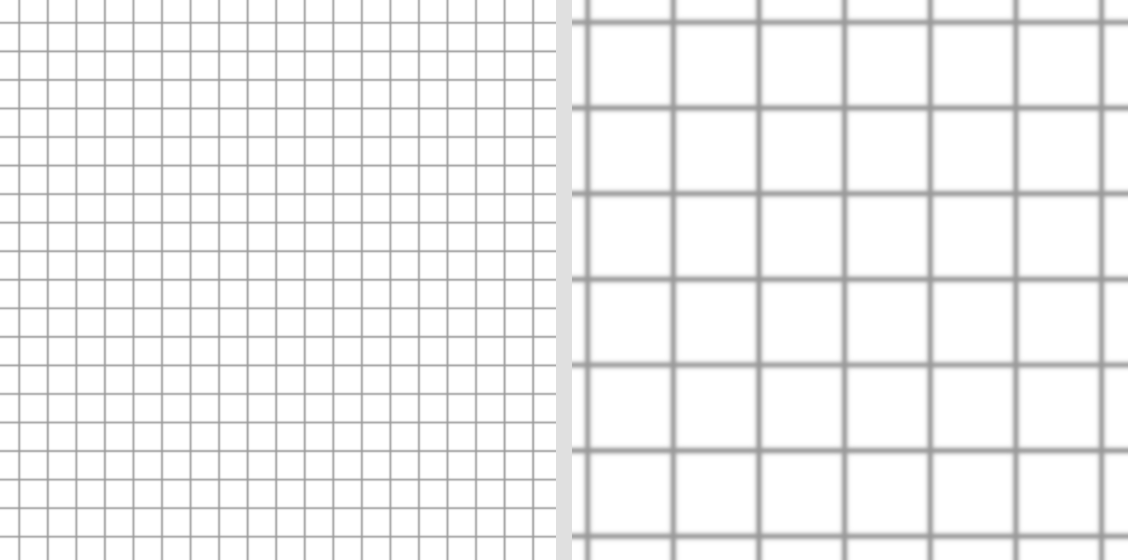
Left: the whole. Right: its middle third, enlarged.
Reproduce this pattern procedurally as a Shadertoy shader.

```glsl
// Square graph-paper grid: soft grey ruled lines on white.

// All lengths are fractions of the canvas height.
const float PITCH = 0.05098;                // distance between lines
const vec2  FIRST_LINE = vec2(0.0344, 0.0416); // lowest line on each axis
const float LINE_SIGMA = 0.00152;           // softness of the line profile
const float PIXEL_BLUR = 0.3;               // extra smoothing, in pixels
const float INK_STRENGTH = 0.87;            // coverage at a line's centre
const float INK_VARIATION = 0.06;           // strength change between lines
const vec3  PAPER = vec3(1.0);
const vec3  INK = vec3(0.60);

// Sine-free hash of one number, in 0..1
float hash(float n) {
    n = fract(n * 0.1031);
    n *= n + 33.33;
    n *= n + n;
    return fract(n);
}

// Ink coverage of a family of parallel lines along one axis
float ruledLines(float position, float first, float seed, float pixel) {
    float steps = (position - first) / PITCH;
    float index = floor(steps + 0.5);
    float dist = (steps - index) * PITCH;

    // Widen the profile by the pixel size while keeping the same total ink
    float sigma = length(vec2(LINE_SIGMA, PIXEL_BLUR * pixel));
    float profile = exp(-0.5 * dist * dist / (sigma * sigma)) * LINE_SIGMA / sigma;

    float wear = 1.0 + INK_VARIATION * (hash(index + seed) - 0.5);
    return INK_STRENGTH * wear * profile;
}

void mainImage(out vec4 fragColor, in vec2 fragCoord) {
    float pixel = 1.0 / iResolution.y;
    vec2 p = fragCoord * pixel;

    float vertical = ruledLines(p.x, FIRST_LINE.x, 17.0, pixel);
    float horizontal = ruledLines(p.y, FIRST_LINE.y, 71.0, pixel);

    // Layered coverage makes the crossings slightly darker
    float coverage = 1.0 - (1.0 - vertical) * (1.0 - horizontal);
    fragColor = vec4(mix(PAPER, INK, clamp(coverage, 0.0, 1.0)), 1.0);
}
```
